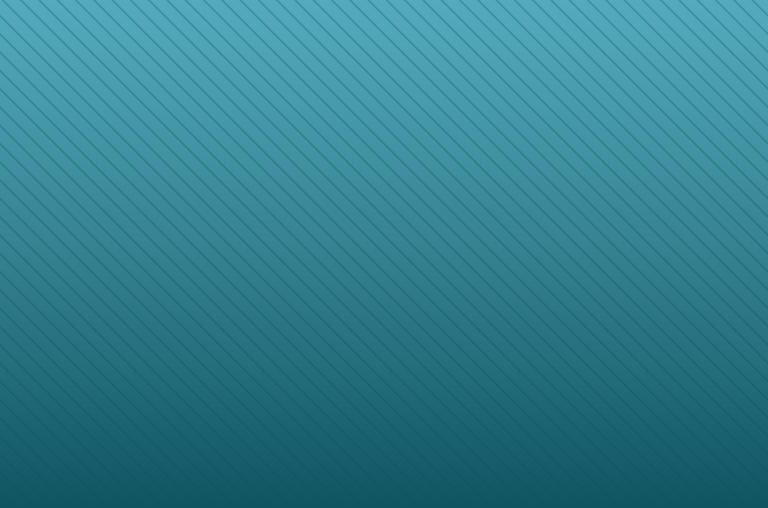
A WebGL 2 fragment shader for this background:

```glsl
#version 300 es
precision highp float;

uniform vec2 u_resolution;
out vec4 fragColor;

const vec3 TOP_TEAL = vec3(0.333, 0.670, 0.742);
const vec3 BOTTOM_TEAL = vec3(0.062, 0.330, 0.382);
const vec3 LINE_TEAL = vec3(0.040, 0.310, 0.365);

const float GRADIENT_BOW = 0.08;   // lifts the middle tones
const float LINES_ACROSS = 42.0;
const float LINE_PHASE = 0.14;
const float LINE_WIDTH = 0.14;     // share of one period
const float LINE_OPACITY = 0.29;

// Vertical blend with a slight bow, height runs from 0 at the bottom to 1
vec3 verticalGradient(vec3 bottom, vec3 top, float height, float bow) {
    float blend = height + bow * height * (1.0 - height);
    return mix(bottom, top, clamp(blend, 0.0, 1.0));
}

// Distance to the nearest repeated line, in periods
float lineDistance(float coordinate, float phase) {
    return abs(fract(coordinate - phase + 0.5) - 0.5);
}

// Antialiased coverage of a line of the given width
float lineCoverage(float dist, float width, float pixel) {
    float halfWidth = 0.5 * width;
    return 1.0 - smoothstep(halfWidth - 0.5 * pixel, halfWidth + 0.5 * pixel, dist);
}

void main() {
    // Canvas width is one unit; the diagonal is measured from the top left
    vec2 position = gl_FragCoord.xy / u_resolution.x;
    float canvasHeight = u_resolution.y / u_resolution.x;
    float diagonal = (position.x + position.y - canvasHeight) * LINES_ACROSS;
    float pixel = LINES_ACROSS * sqrt(2.0) / u_resolution.x;

    // Background gradient
    float height = position.y / canvasHeight;
    vec3 color = verticalGradient(BOTTOM_TEAL, TOP_TEAL, height, GRADIENT_BOW);

    // Translucent 45 degree pinstripes, falling to the right
    float stripe = lineCoverage(lineDistance(diagonal, LINE_PHASE), LINE_WIDTH, pixel);
    color = mix(color, LINE_TEAL, stripe * LINE_OPACITY);

    fragColor = vec4(color, 1.0);
}
```
